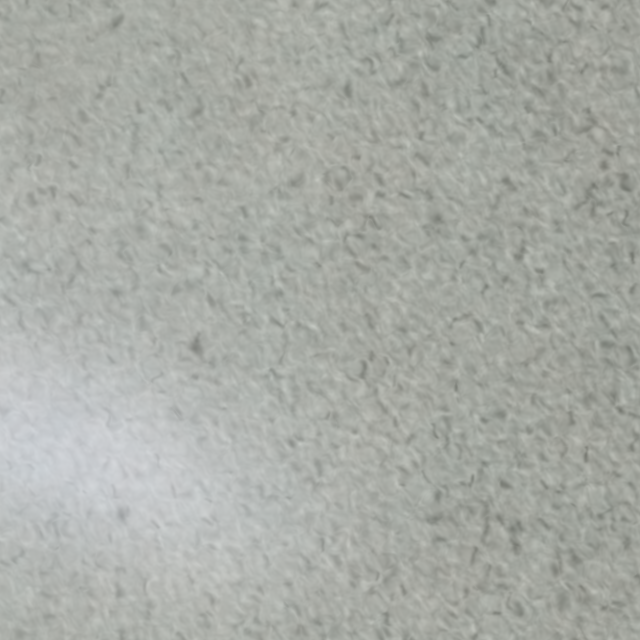
This texture is drawn by a WebGL 2 fragment shader. Its source:

```glsl
#version 300 es
precision highp float;
// Pale grey-green speckled sheet with a soft cool sheen at the lower left.
// Stretched gradient noise gives the slanted grain; cell loops scatter short
// dark and light flecks and a few blurred round spots over it.

uniform vec2 u_resolution;
out vec4 fragColor;

const vec3  BASE_COLOR    = vec3(0.655, 0.668, 0.638);
const vec3  SHEEN_COLOR   = vec3(0.108, 0.106, 0.138);
const vec3  HAZE_COLOR    = vec3(0.044, 0.046, 0.062);
const vec3  DRIFT_TINT    = vec3(0.010, -0.003, -0.005);
const vec2  SHEEN_CENTER  = vec2(0.12, 0.285);
const vec2  SHEEN_RADII   = vec2(0.36, 0.145);
const float SHEEN_ANGLE   = -0.30;
const vec2  HAZE_CENTER   = vec2(0.0, 0.38);
const float HAZE_RADIUS   = 0.40;
const float SHADE_DEPTH   = 0.030;   // darkening toward the right
const float GRAIN_ANGLE   = -0.98;   // main slant of the grain
const vec2  GRAIN_SCALE   = vec2(54.0, 108.0);
const float GRAIN_DEPTH   = 0.140;
const float MOTTLE_DEPTH  = 0.038;
const float FLECK_CELLS   = 40.0;
const float DARK_DEPTH    = 0.105;
const float LIGHT_DEPTH   = 0.046;
const float SPOT_CELLS    = 8.0;
const float SPOT_DEPTH    = 0.12;

float hash(vec2 p) {
  return fract(sin(dot(p, vec2(127.1, 311.7))) * 43758.5453);
}

vec2 hash2(vec2 p) {
  return vec2(hash(p), hash(p + 57.3));
}

vec2 rotate(vec2 p, float angle) {
  float c = cos(angle), s = sin(angle);
  return vec2(c * p.x + s * p.y, c * p.y - s * p.x);
}

float cornerSlope(vec2 cell, vec2 offset) {
  return dot(hash2(cell) * 2.0 - 1.0, offset);
}

// Gradient noise, centred on zero
float noise(vec2 p) {
  vec2 i = floor(p), f = fract(p);
  vec2 u = f * f * f * (f * (f * 6.0 - 15.0) + 10.0);
  vec2 e = vec2(1.0, 0.0);
  float low  = mix(cornerSlope(i, f), cornerSlope(i + e, f - e), u.x);
  float high = mix(cornerSlope(i + e.yx, f - e.yx), cornerSlope(i + 1.0, f - 1.0), u.x);
  return mix(low, high, u.y);
}

// Short soft strokes, one per cell, slanted around the grain direction
float flecks(vec2 p, float density, float seed) {
  vec2 q = p * FLECK_CELLS + seed;
  vec2 home = floor(q);
  float cover = 0.0;
  for (int y = -1; y <= 1; y++) {
    for (int x = -1; x <= 1; x++) {
      vec2 cell = home + vec2(x, y);
      vec2 shape = hash2(cell + 11.7);
      float spread = (hash(cell + 23.1) + hash(cell + 31.9) - 1.0) * 1.3;
      vec2 d = rotate(q - cell - hash2(cell), GRAIN_ANGLE + spread);
      d.y += 0.35 * (shape.x - 0.5) * sin(d.x * 5.0);
      d.x -= clamp(d.x, -0.38 * shape.x, 0.38 * shape.x);
      float width = mix(0.14, 0.27, shape.y);
      float stroke = exp(-dot(d, d) / (width * width));
      float strength = step(hash(cell + 41.3), density) * mix(0.30, 1.0, hash(cell + 5.9));
      cover = max(cover, stroke * strength);
    }
  }
  return cover;
}

// Sparse blurred round marks
float spots(vec2 p) {
  vec2 q = p * SPOT_CELLS;
  vec2 cell = floor(q);
  vec2 d = q - cell - mix(vec2(0.25), vec2(0.75), hash2(cell + 3.7));
  float radius = mix(0.05, 0.10, hash(cell + 8.2));
  return step(hash(cell + 19.4), 0.25) * exp(-dot(d, d) / (radius * radius));
}

void main() {
  vec2 p = gl_FragCoord.xy / u_resolution;

  // Bent coordinates keep the strokes irregular
  vec2 bend = vec2(noise(p * 36.0), noise(p * 36.0 + 71.0));
  vec2 warped = p + 0.008 * bend;

  // Sheen and the wider haze around it
  vec2 s = rotate(p - SHEEN_CENTER, SHEEN_ANGLE) / SHEEN_RADII;
  float sheen = exp(-dot(s, s));
  vec2 h = (p - HAZE_CENTER) / HAZE_RADIUS;
  float haze = exp(-dot(h, h));

  // Grain: two slants and a finer layer, clearer toward the right
  float clarity = mix(0.78, 1.12, smoothstep(0.1, 0.8, p.x)) * (1.0 - 0.4 * sheen);
  float grain = 0.65 * noise(rotate(warped, GRAIN_ANGLE) * GRAIN_SCALE)
              + 0.40 * noise(rotate(warped, GRAIN_ANGLE + 0.8) * GRAIN_SCALE * 0.9 + 37.0)
              + 0.22 * noise(warped * 160.0 + 13.0);
  float mottle = noise(p * 5.0 + 4.0) + 0.6 * noise(p * 17.0 + 9.0);

  float tone = GRAIN_DEPTH * grain
             - DARK_DEPTH * flecks(warped, 0.55, 0.0)
             + LIGHT_DEPTH * flecks(warped, 0.65, 90.5);
  tone = tone * clarity + MOTTLE_DEPTH * mottle - SPOT_DEPTH * spots(warped);
  tone -= SHADE_DEPTH * smoothstep(0.35, 1.0, p.x);

  vec3 color = BASE_COLOR + SHEEN_COLOR * sheen + HAZE_COLOR * haze + tone;
  color += DRIFT_TINT * (noise(p * 6.0 + 23.0) + 0.8 * noise(p * 28.0 + 51.0));
  fragColor = vec4(clamp(color, 0.0, 1.0), 1.0);
}
```
